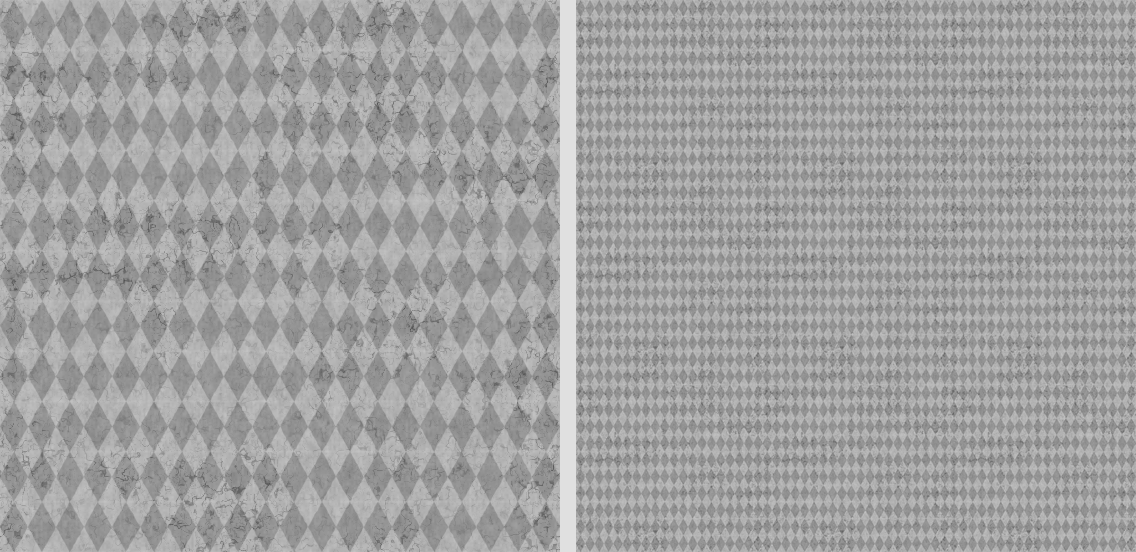
Left: one tile. Right: repeated 3 by 3.
A Shadertoy shader for this pattern:

```glsl
// Grey harlequin diamonds, 20 across and 11 down, on worn fibrous stock.
// A folded lattice gives the diamonds; wrapped value noise adds mottling,
// broken dark veins and fine fibres, so every edge tiles without a seam.

const vec2 REPEATS = vec2(20.0, 11.0);
const float LIGHT_TONE = 0.705;
const float DARK_TONE = 0.580;

// Integer hash of a lattice point, from 0 to 1
float hash(ivec2 cell, int seed) {
    uint h = uint(cell.x) * 1597334677u ^ uint(cell.y) * 3812015801u
           ^ uint(seed) * 2654435769u;
    h = (h ^ (h >> 16)) * 2146121005u;
    h = (h ^ (h >> 15)) * 2221713035u;
    h ^= h >> 16;
    return float(h & 65535u) / 65535.0;
}

// Value noise with a whole number of cells over the canvas
float wrappedNoise(vec2 uv, ivec2 cells, int seed) {
    vec2 p = uv * vec2(cells);
    vec2 base = floor(p);
    vec2 f = p - base;
    f = f * f * (3.0 - 2.0 * f);
    ivec2 a = (ivec2(base) % cells + cells) % cells;
    ivec2 b = (a + 1) % cells;
    return mix(mix(hash(a, seed), hash(ivec2(b.x, a.y), seed), f.x),
               mix(hash(ivec2(a.x, b.y), seed), hash(b, seed), f.x), f.y);
}

float wrappedFbm(vec2 uv, ivec2 cells, int seed) {
    float sum = 0.0;
    float weight = 0.5;
    for (int octave = 0; octave < 3; octave++) {
        sum += weight * wrappedNoise(uv, cells, seed + octave);
        cells *= 2;
        weight *= 0.5;
    }
    return sum / 0.875;
}

// Coverage of the light diamonds, centred on whole lattice points
float lightDiamonds(vec2 uv, vec2 repeats, float blur) {
    vec2 fold = abs(fract(uv * repeats + 0.5) - 0.5);
    return 1.0 - smoothstep(-blur, blur, fold.x + fold.y - 0.5);
}

// Thin dark creases along the middle level of a noise field
float veins(vec2 uv, ivec2 cells, float width, int seed) {
    float level = wrappedFbm(uv, cells, seed);
    return 1.0 - smoothstep(0.0, width, abs(level - 0.5));
}

// Soft horizontal crease through the centre of each light row
float rowCrease(float y, float rows, float width) {
    float d = abs(fract(y * rows + 0.5) - 0.5);
    return 1.0 - smoothstep(0.0, width, d);
}

void mainImage(out vec4 fragColor, in vec2 fragCoord) {
    vec2 uv = fragCoord / iResolution.xy;

    // Slightly ragged diamond edges
    vec2 wobble = vec2(wrappedNoise(uv, ivec2(160), 3),
                       wrappedNoise(uv, ivec2(160), 4)) - 0.5;
    vec2 pixel = REPEATS / iResolution.xy;
    float blur = 0.6 * (pixel.x + pixel.y);
    float light = lightDiamonds(uv + 0.0015 * wobble, REPEATS, blur);
    float tone = mix(DARK_TONE, LIGHT_TONE, light);

    // Uneven wear: broad patches of stronger, broken veins
    float wear = smoothstep(0.38, 0.72, wrappedFbm(uv, ivec2(7), 11));
    float broken = smoothstep(0.30, 0.70, wrappedNoise(uv, ivec2(90), 21));
    float coarse = veins(uv + 0.004 * wobble, ivec2(62, 56), 0.07, 31);
    float fine = veins(uv, ivec2(110, 90), 0.06, 41);
    tone -= coarse * broken * mix(0.06, 0.17, wear);
    tone -= fine * mix(0.02, 0.07, wear);

    // Mottling and upright fibres
    float mottle = wrappedFbm(uv, ivec2(48, 44), 51) - 0.5;
    float fibre = wrappedNoise(uv, ivec2(256, 80), 61) - 0.5;
    float grain = wrappedNoise(uv, ivec2(256, 252), 71) - 0.5;
    tone += 0.07 * mottle + 0.045 * fibre + 0.035 * grain;

    // Faint pale crease along the light rows
    tone += 0.015 * rowCrease(uv.y, REPEATS.y, 0.04) * light;

    fragColor = vec4(vec3(clamp(tone, 0.0, 1.0)), 1.0);
}
```
